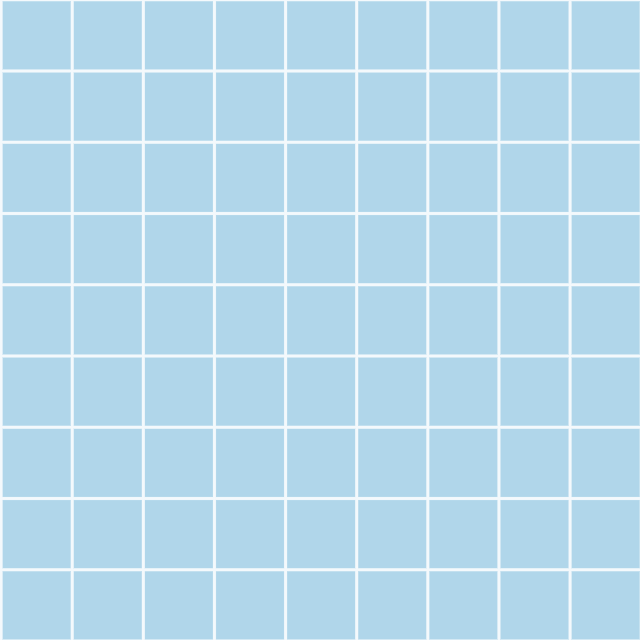
A WebGL 1 fragment shader for this pattern:

```glsl
precision highp float;

uniform vec2 u_resolution;

// Lengths are fractions of the canvas; the grid is measured from the top left.
const vec2 PITCH = vec2(0.11113, 0.11133);
const vec2 FIRST_LINE = vec2(0.0017, -0.0004);
const float LINE_HALF_WIDTH = 0.0024;
const float LINE_SOFTNESS = 0.0011;

const vec3 TILE_COLOR = vec3(0.69, 0.84, 0.918);
const vec3 LINE_COLOR = vec3(0.955, 0.978, 0.99);

// Distance along each axis to the nearest grid line.
vec2 gridDistance(vec2 p) {
  vec2 cell = fract((p - FIRST_LINE) / PITCH + 0.5) - 0.5;
  return abs(cell) * PITCH;
}

void main() {
  vec2 p = gl_FragCoord.xy / u_resolution;
  p.y = 1.0 - p.y;

  // Soft line edges, never narrower than half a pixel on each side.
  vec2 blur = max(vec2(LINE_SOFTNESS), 0.5 / u_resolution);
  vec2 lines = 1.0 - smoothstep(LINE_HALF_WIDTH - blur,
                                LINE_HALF_WIDTH + blur,
                                gridDistance(p));

  float coverage = max(lines.x, lines.y);
  gl_FragColor = vec4(mix(TILE_COLOR, LINE_COLOR, coverage), 1.0);
}
```
